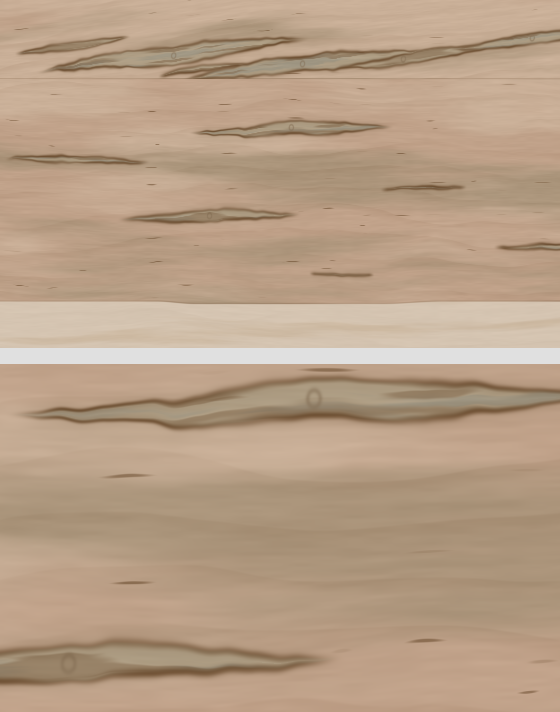
Top: the whole. Bottom: its middle third, enlarged.
This texture is drawn by a Shadertoy shader. Its source:

```glsl
// Three planks of spalted maple: a streaky top board, a pink-olive middle board, a pale bottom one.
// Stretched value noise makes bands and fibres; a loop of warped lenses with dark rims
// makes the stained streaks, and a hashed grid scatters short brown flecks.

const vec3 PINK    = vec3(0.755, 0.635, 0.540);
const vec3 OLIVE   = vec3(0.650, 0.568, 0.465);
const vec3 BLUSH   = vec3(0.792, 0.690, 0.597);
const vec3 CREAM   = vec3(0.835, 0.770, 0.695);
const vec3 TAN     = vec3(0.770, 0.680, 0.570);
const vec3 STAIN   = vec3(0.690, 0.625, 0.525);
const vec3 GREY    = vec3(0.625, 0.590, 0.515);
const vec3 BROWN   = vec3(0.420, 0.300, 0.185);
const float LOW_SEAM   = 0.134;   // top of the pale board
const float HIGH_SEAM  = 0.774;   // foot of the streaky board
const float WIDTH      = 1.61;    // span over which streaks are spread
const float TOP_SLOPE  = 0.13;
const float RIM        = 0.0032;  // thickness of the dark rims
const int   STREAKS    = 6;       // per board

float hash(vec2 p) {
    return fract(sin(dot(p, vec2(12.9898, 78.233))) * 43758.5453);
}

float noise(vec2 p) {
    vec2 i = floor(p), f = fract(p);
    f = f * f * (3.0 - 2.0 * f);
    return mix(mix(hash(i), hash(i + vec2(1, 0)), f.x),
               mix(hash(i + vec2(0, 1)), hash(i + vec2(1, 1)), f.x), f.y);
}

float fbm(vec2 p) {
    float sum = 0.0, amp = 0.53;
    for (int i = 0; i < 4; i++) {
        sum += amp * noise(p);
        p = p * 2.03 + 17.3;
        amp *= 0.5;
    }
    return sum;
}

// Lens-shaped stain: grey heart, dark wavering rim, soft brown halo
vec3 streak(vec3 col, vec2 p, vec2 centre, vec2 halfSize, float slope, float seed, float aa) {
    vec2 q = p - centre;
    q.y -= slope * q.x;
    q.y += 0.022 * (fbm(vec2(q.x * 5.0, seed)) - 0.5) + 0.004 * (noise(vec2(q.x * 45.0, seed)) - 0.5);
    float t = abs(q.x) / halfSize.x;
    float swell = 0.6 + 0.8 * noise(vec2(q.x * 11.0, seed + 5.0 + step(0.0, q.y) * 9.0));
    swell = mix(swell, 1.0, 0.35);
    float d = abs(q.y) - halfSize.y * swell * pow(max(1.0 - t * t, 0.0), 1.4);
    float ends = 1.0 - smoothstep(0.8, 1.0, t);

    float veins = fbm(vec2(q.x * 7.0, q.y * 95.0) + seed);
    vec3 heart = mix(STAIN, GREY, smoothstep(0.4, 0.7, veins));
    heart = mix(heart, BROWN, 0.35 * smoothstep(0.6, 0.8, noise(vec2(q.x * 9.0, q.y * 130.0) - seed)));
    float halo = exp(-max(d, 0.0) / 0.009);
    col = mix(col, mix(OLIVE, BROWN, 0.2), 0.35 * halo * ends);
    col = mix(col, heart, (1.0 - smoothstep(-aa, aa, d)) * ends);

    float thick = RIM * (0.5 + noise(vec2(q.x * 17.0, seed + 2.0)));
    float rim = exp(-pow(d / (thick + 0.4 * aa), 2.0));
    float inner = exp(min(d, 0.0) / 0.004) * step(d, 0.0);
    float ink = 0.45 + 0.5 * noise(vec2(q.x * 13.0, q.y * 60.0) + seed);
    col = mix(col, BROWN, ends * ink * max(rim, 0.5 * inner));

    // Pin knot in the heart of the wide streaks
    float r = length(q * vec2(1.0, 0.75));
    float knot = exp(-pow((r - 0.006) / 0.0022, 2.0)) * step(0.014, halfSize.y);
    return mix(col, mix(BROWN, GREY, 0.4), 0.45 * knot);
}

// Sparse short dashes along the grain
float flecks(vec2 p) {
    vec2 g = p * vec2(10.0, 42.0), id = floor(g);
    float pick = hash(id + 3.1);
    vec2 q = fract(g) - 0.5 - 0.3 * (vec2(hash(id), hash(id + 7.7)) - 0.5);
    q.y += 0.25 * (noise(g * vec2(3.0, 1.0)) - 0.5);
    float reach = mix(0.08, 0.34, hash(id + 1.9));
    float dash = 1.0 - smoothstep(0.3, 1.0, length(q / vec2(reach, 0.09)));
    return dash * smoothstep(0.86, 1.0, pick);
}

void mainImage(out vec4 fragColor, in vec2 fragCoord) {
    vec2 p = fragCoord / iResolution.y;
    float aa = 1.0 / iResolution.y;
    float lowSeam = LOW_SEAM - 0.007 * smoothstep(0.45, 0.56, p.x) * (1.0 - smoothstep(1.1, 1.27, p.x));
    float pale = 1.0 - smoothstep(-aa, aa, p.y - lowSeam);
    float top = smoothstep(-aa, aa, p.y - HIGH_SEAM);

    // Grain space, bent along the slope of each board
    vec2 g = p;
    g.y -= top * TOP_SLOPE * 0.7 * p.x;
    g.y += 0.06 * (fbm(p * vec2(1.6, 3.0) + 4.0) - 0.5);
    float bands = fbm(g * vec2(1.3, 11.0) + 2.0 + 31.0 * top);
    float glow = fbm(g * vec2(1.8, 7.0) + 50.0);

    // Board colours
    float greyZone = 0.14 * smoothstep(0.5, 1.4, p.x) * exp(-pow((p.y - 0.38) / 0.15, 2.0));
    vec3 col = mix(PINK, BLUSH, smoothstep(0.38, 0.66, glow + 0.16 * top));
    col = mix(col, OLIVE, 0.85 * smoothstep(0.48, 0.76, bands + greyZone - 0.06 * top));

    // Stained streaks, spread by irrational steps
    for (int i = 0; i < STREAKS; i++) {
        float n = float(i);
        float size = mix(0.25, 1.0, fract(0.99 + 0.62 * n));
        if (p.y > HIGH_SEAM) {
            vec2 c = vec2(WIDTH * fract(0.31 + 0.41 * n), 0.845 - 0.05 * sin(2.9 * n));
            col = streak(col, p, c, vec2(0.40, 0.026) * size, TOP_SLOPE, n * 3.7 + 60.0, aa);
        } else {
            vec2 c = vec2(WIDTH * fract(0.52 + 0.618 * n), 0.625 - 0.083 * n);
            float slope = 0.08 * (hash(vec2(n, 4.0)) - 0.4);
            col = streak(col, p, c, vec2(0.30, 0.018 * size) * size, slope, n * 5.3 + 11.0, aa);
        }
    }
    col = mix(col, BROWN, 0.6 * flecks(g));

    // Pale board with faint tan drifts
    float drift = smoothstep(0.5, 0.8, fbm(g * vec2(2.0, 30.0) + 80.0));
    col = mix(col, mix(CREAM, TAN, 0.5 * drift), pale);

    // Growth lines and fine fibres
    float ring = fract(g.y * 15.0 + 3.0 * fbm(p * vec2(1.3, 3.0) + 9.0));
    float line = smoothstep(0.6, 0.95, ring) * (1.0 - smoothstep(0.95, 1.0, ring));
    col -= vec3(0.030, 0.034, 0.036) * line * noise(p * vec2(3.0, 9.0)) * (1.0 - 0.5 * pale);
    float fibre = noise(g * vec2(9.0, 140.0)) + 0.8 * noise(g * vec2(40.0, 290.0)) - 0.9;
    col += 0.024 * fibre * (1.0 - 0.4 * pale);

    // Seams between boards
    float lowLine = exp(-pow((p.y - lowSeam - 0.001) / 0.0022, 2.0)) * (0.2 + 0.5 * noise(p * vec2(6.0, 1.0)));
    float highLine = exp(-pow((p.y - HIGH_SEAM) / 0.0018, 2.0)) * 0.22;
    col = mix(col, BROWN, lowLine * 0.6 + highLine);
    fragColor = vec4(col, 1.0);
}
```
